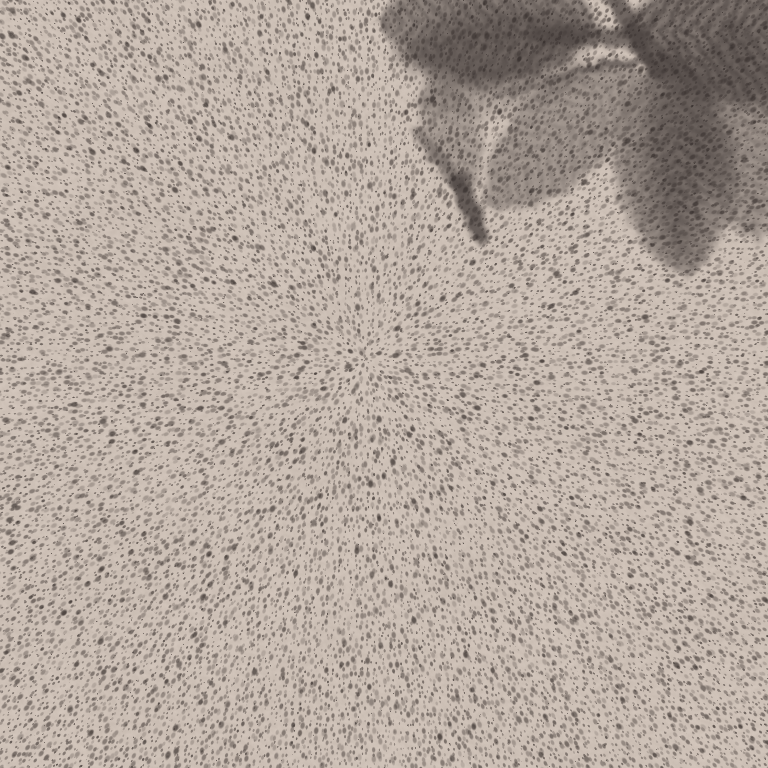
A three.js fragment shader for this texture:

```glsl
// Pale speckled stone with radially drawn grains and a soft leafy shadow in the upper right.
varying vec2 vUv;

const float PI = 3.14159265;
const vec3 STONE = vec3(0.805, 0.755, 0.715);
const vec3 GRAIN = vec3(0.27, 0.235, 0.22);
const vec3 SHADE = vec3(0.20, 0.173, 0.168);
const vec2 CENTER = vec2(0.475, 0.531);

vec2 hash2(vec2 p) {
  vec3 q = fract(vec3(p.xyx) * vec3(0.1031, 0.1030, 0.0973));
  q += dot(q, q.yzx + 33.33);
  return fract((q.xx + q.yz) * q.zy);
}

// Layered sines, roughly -1 to 1
float waves(vec2 p) {
  float sum = 0.0;
  float gain = 0.5;
  for (int i = 0; i < 4; i++) {
    sum += gain * sin(p.x + 1.7 * sin(p.y)) * cos(p.y - 0.8 * sin(p.x));
    p = mat2(1.6, 1.2, -1.2, 1.6) * p + 2.3;
    gain *= 0.5;
  }
  return sum;
}

// Cellular ovals whose long axis follows dir
float specks(vec2 p, vec2 dir, float scale, float smallest, float largest, float stretch) {
  vec2 q = p * scale;
  vec2 cell = floor(q);
  float ink = 0.0;
  for (int y = -1; y <= 1; y++) {
    for (int x = -1; x <= 1; x++) {
      vec2 id = cell + vec2(float(x), float(y));
      vec2 d = q - id - 0.1 - 0.8 * hash2(id + 7.0);
      vec2 rnd = hash2(id + 91.0);
      float radius = mix(smallest, largest, rnd.x * rnd.x);
      vec2 local = vec2(dot(d, dir) / stretch, dot(d, vec2(-dir.y, dir.x)));
      float oval = 1.0 - smoothstep(0.45, 1.25, length(local) / radius);
      ink = max(ink, oval * mix(0.3, 1.0, rnd.y));
    }
  }
  return ink;
}

// Soft leaf between base and tip with faint slanted veins
float leaf(vec2 p, vec2 base, vec2 tip, float width, float soft) {
  vec2 axis = tip - base;
  float len = length(axis);
  axis /= len;
  float along = dot(p - base, axis) / len;
  float side = abs(dot(p - base, vec2(-axis.y, axis.x)));
  float t = clamp(along, 0.0, 1.0);
  float outside = max(abs(along - 0.5) - 0.5, 0.0) * len;
  float edge = side - width * pow(sin(PI * t), 0.65) + outside;
  float vein = 0.88 + 0.12 * sin((along * len - side * 0.8) * 330.0);
  return (1.0 - smoothstep(-soft, soft, edge)) * vein;
}

// Soft stroke from a to b
float stem(vec2 p, vec2 a, vec2 b, float width) {
  vec2 ab = b - a;
  float t = clamp(dot(p - a, ab) / dot(ab, ab), 0.0, 1.0);
  return 1.0 - smoothstep(width * 0.4, width * 1.5, length(p - a - ab * t));
}

// Light left after a shadow layer
float dim(float light, float mask, float opacity) {
  return light * (1.0 - mask * opacity);
}

float foliageLight(vec2 p) {
  float light = 1.0;
  // Upper left leaf and its dense core
  light = dim(light, leaf(p, vec2(0.775, 0.975), vec2(0.495, 0.97), 0.083, 0.014), 0.68);
  light = dim(light, leaf(p, vec2(0.77, 0.955), vec2(0.525, 0.925), 0.052, 0.03), 0.65);
  // Thin folded leaves below it
  light = dim(light, leaf(p, vec2(0.77, 0.905), vec2(0.54, 0.865), 0.032, 0.014), 0.30);
  light = dim(light, leaf(p, vec2(0.825, 0.92), vec2(0.635, 0.73), 0.062, 0.011), 0.46);
  light = dim(light, leaf(p, vec2(0.565, 0.905), vec2(0.61, 0.75), 0.038, 0.012), 0.38);
  // Right hand leaves
  light = dim(light, leaf(p, vec2(0.865, 0.93), vec2(0.895, 0.64), 0.078, 0.013), 0.56);
  light = dim(light, leaf(p, vec2(0.88, 0.95), vec2(0.885, 0.67), 0.042, 0.03), 0.68);
  light = dim(light, leaf(p, vec2(0.95, 0.98), vec2(0.985, 0.69), 0.065, 0.02), 0.52);
  light = dim(light, leaf(p, vec2(0.815, 0.96), vec2(1.14, 0.955), 0.095, 0.02), 0.85);
  // Stalks and curled tip
  light = dim(light, stem(p, vec2(0.795, 1.01), vec2(0.855, 0.908), 0.012), 0.75);
  light = dim(light, stem(p, vec2(0.70, 0.955), vec2(0.83, 0.95), 0.014), 0.70);
  light = dim(light, stem(p, vec2(0.85, 0.925), vec2(0.77, 0.912), 0.006), 0.50);
  light = dim(light, stem(p, vec2(0.77, 0.912), vec2(0.65, 0.875), 0.005), 0.35);
  light = dim(light, stem(p, vec2(0.545, 0.825), vec2(0.60, 0.76), 0.009), 0.40);
  light = dim(light, stem(p, vec2(0.60, 0.76), vec2(0.625, 0.695), 0.013), 0.82);
  return light;
}

void main() {
  vec2 ray = vUv - CENTER;
  vec2 dir = ray / max(length(ray), 0.001);

  // Stone with fine mottling and two sizes of grain
  float mottle = waves(vUv * 210.0) * 0.025 + waves(vUv * 14.0) * 0.012;
  float fine = specks(vUv, dir, 135.0, 0.16, 0.44, 1.55);
  float coarse = specks(vUv + 3.7, dir, 68.0, 0.03, 0.27, 1.4);
  float density = 0.60 + 0.12 * waves(vUv * 19.0);
  vec3 color = STONE + mottle;
  color = mix(color, GRAIN, fine * density);
  color = mix(color, GRAIN * 0.9, coarse * 0.75);

  // Foliage shadow with slightly ragged edges
  vec2 wobble = vec2(waves(vUv * 75.0), waves(vUv.yx * 75.0 + 4.0));
  float light = foliageLight(vUv + wobble * 0.007);
  vec3 shaded = mix(SHADE, color, 0.18);
  color = mix(shaded, color, clamp(light + mottle * (1.0 - light), 0.0, 1.0));
  gl_FragColor = vec4(color, 1.0);
}
```
